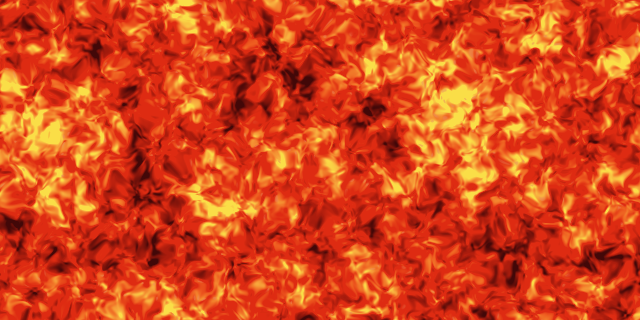
Give the GLSL for this texture, as a WebGL 1 fragment shader.

```glsl
precision highp float;

uniform vec2 u_resolution;

const vec3 CHAR = vec3(0.26, 0.03, 0.03);
const vec3 EMBER = vec3(0.67, 0.11, 0.05);
const vec3 RED = vec3(0.87, 0.17, 0.07);
const vec3 ORANGE = vec3(0.93, 0.35, 0.12);
const vec3 AMBER = vec3(0.95, 0.50, 0.17);
const vec3 GOLD = vec3(0.97, 0.67, 0.24);
const vec3 YELLOW = vec3(0.98, 0.87, 0.28);
const vec3 ASH = vec3(0.92, 0.55, 0.36);

// Spread of a single value noise layer
const float NOISE_DEVIATION = 0.2145;

float hash(vec2 cell) {
  vec3 q = fract(cell.xyx * vec3(0.1031, 0.1030, 0.0973));
  q += dot(q, q.yzx + 33.33);
  return fract((q.x + q.y) * q.z);
}

float valueNoise(vec2 p) {
  vec2 cell = floor(p);
  vec2 f = fract(p);
  vec2 w = f * f * (3.0 - 2.0 * f);
  float low = mix(hash(cell), hash(cell + vec2(1.0, 0.0)), w.x);
  float high = mix(hash(cell + vec2(0.0, 1.0)), hash(cell + vec2(1.0)), w.x);
  return mix(low, high, w.y);
}

vec2 turn(vec2 p, float angle) {
  float c = cos(angle);
  float s = sin(angle);
  return vec2(c * p.x - s * p.y, s * p.x + c * p.y);
}

// Displaces the plane to break up round lumps
vec2 warp(vec2 p, float frequency, float amount) {
  vec2 q = turn(p, 0.4) * frequency;
  vec2 offset = vec2(valueNoise(q + 17.0), valueNoise(q + 71.0));
  return p + amount * (offset - 0.5);
}

// Broad clusters plus a strong middle grain, scaled to unit deviation
float heatField(vec2 p) {
  float total = 0.0;
  float power = 0.0;
  float frequency = 4.5;
  for (int i = 0; i < 5; i++) {
    float octave = float(i);
    float weight = 0.48 + 0.22 * exp(-0.6 * (octave - 2.6) * (octave - 2.6));
    vec2 q = turn(p, 0.5 + 1.1 * octave) * frequency + 31.7 * octave + 50.0;
    total += weight * (valueNoise(q) - 0.5);
    power += weight * weight;
    frequency *= 2.05;
  }
  return total / (NOISE_DEVIATION * sqrt(power));
}

vec3 blend(vec3 below, vec3 above, float start, float end, float heat) {
  return mix(below, above, clamp((heat - start) / (end - start), 0.0, 1.0));
}

vec3 heatColor(float heat) {
  vec3 color = blend(CHAR, EMBER, -2.5, -1.25, heat);
  color = blend(color, RED, -1.15, -0.4, heat);
  color = blend(color, ORANGE, 0.15, 0.75, heat);
  color = blend(color, AMBER, 0.75, 1.25, heat);
  color = blend(color, GOLD, 1.25, 1.75, heat);
  return blend(color, YELLOW, 1.75, 2.25, heat);
}

// Soft round flecks scattered in a jittered grid
float flecks(vec2 p, float frequency, float share) {
  vec2 cell = floor(p * frequency);
  vec2 jitter = vec2(hash(cell + 5.0), hash(cell + 43.0));
  vec2 center = 0.35 + 0.3 * jitter;
  float distance = length(fract(p * frequency) - center);
  float present = step(1.0 - share, hash(cell + 91.0));
  return present * (1.0 - smoothstep(0.1, 0.35, distance));
}

void main() {
  vec2 p = gl_FragCoord.xy / u_resolution.y;
  vec2 q = warp(warp(p, 14.0, 0.04), 45.0, 0.018);
  float heat = heatField(q);
  vec3 color = heatColor(heat);

  // Pale ash dust over the warmer lumps
  float dust = flecks(turn(q, 0.7) + 3.0, 55.0, 0.09);
  color = mix(color, ASH, 0.5 * dust * smoothstep(-0.6, 0.8, heat));

  gl_FragColor = vec4(color, 1.0);
}
```
